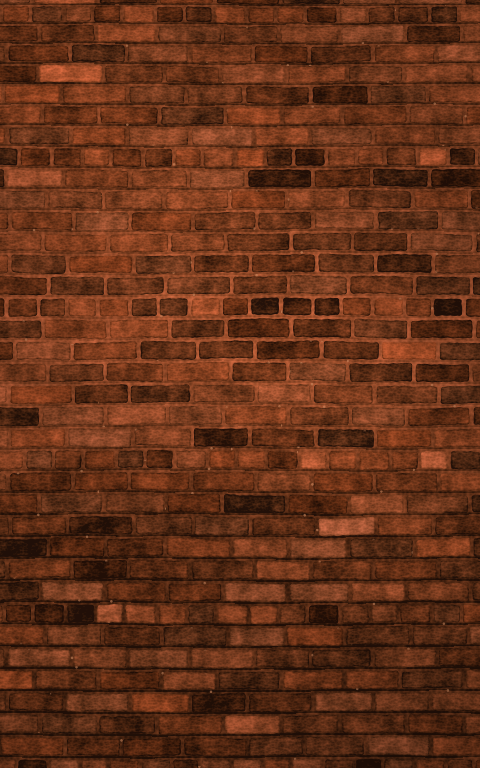
This texture is drawn by a Shadertoy shader. Its source:

```glsl
const float ROWS = 35.8;         // courses down the canvas
const float STRETCHERS = 7.87;   // long bricks across the canvas
const float HEADER_EVERY = 7.0;  // every seventh course shows brick ends

float hash(vec2 p) {
    vec3 q = fract(vec3(p.xyx) * 0.1031);
    q += dot(q, q.yzx + 33.33);
    return fract((q.x + q.y) * q.z);
}

// Cellular noise: distance to the nearest scattered point
float cellular(vec2 p) {
    vec2 base = floor(p);
    float nearest = 2.0;
    for (int y = -1; y <= 1; y++)
    for (int x = -1; x <= 1; x++) {
        vec2 cell = base + vec2(x, y);
        vec2 point = cell + vec2(hash(cell + 17.0), hash(cell + 71.0));
        nearest = min(nearest, length(p - point));
    }
    return nearest;
}

// Layered sines: slow, smooth blotches in about -1..1
float blotches(vec2 p) {
    float sum = 0.0, amp = 0.5;
    for (int i = 0; i < 4; i++) {
        sum += amp * sin(p.x + 1.7 * sin(p.y)) * cos(p.y - 0.8 * sin(p.x));
        p = mat2(1.5, 1.1, -1.1, 1.5) * p + 2.3;
        amp *= 0.6;
    }
    return sum;
}

float roundedBox(vec2 p, vec2 halfSize, float radius) {
    vec2 q = abs(p) - halfSize + radius;
    return length(max(q, 0.0)) + min(max(q.x, q.y), 0.0) - radius;
}

// Burnt brown through rust to pale orange
vec3 clayRamp(float tone) {
    float t = clamp(tone, 0.0, 1.15);
    return mix(vec3(0.13, 0.06, 0.03), vec3(0.75, 0.38, 0.235), vec3(t, t, pow(t, 1.3)));
}

// Course coordinate: courses are a little tighter near the top
float courseAt(float x, float depth) {
    float bulge = 0.53 * sin(3.14159 * pow(depth, 0.6));
    float sag = 0.03 * sin(x * 7.0 + depth * 9.0) + 0.015 * sin(x * 31.0 + depth * 40.0);
    return ROWS * depth - 0.33 + bulge + sag;
}

// Joint offset of a course, in stretchers
float bondPhase(float row) {
    return 0.1 + 0.55 * mod(row, 2.0) + 0.1 * sin((row - 5.0) * 0.13)
         + 0.1 * (hash(vec2(row + 40.0, 5.0)) - 0.5);
}

float brickTone(vec2 id, vec2 local, vec2 p, float header, float depth) {
    float seed = hash(id + 90.0);
    float tone = 0.5 + 0.36 * (hash(id + 130.0) - 0.5);
    tone -= 0.24 * step(1.0 - mix(0.15, 0.3, header), seed);
    tone += 0.2 * step(seed, 0.1);
    tone -= 0.06 * smoothstep(0.55, 0.95, depth);
    // Vertical firing bands and mottled clay
    tone += 0.1 * sin(local.x * 4.6 + seed * 40.0) * sin(local.x * 2.1 + seed * 17.0);
    tone += 0.2 * blotches(p * vec2(1.6, 2.4) + seed * 30.0);
    // Fine drag marks and grit
    tone += 0.25 * (cellular(p * vec2(3.5, 8.0)) - 0.42);
    return tone + 0.2 * (cellular(p * vec2(8.0, 10.0) + 50.0) - 0.45);
}

float mortarTone(vec2 p, float localY, float depth) {
    float glow = exp(-pow((depth - 0.43) / 0.18, 2.0));
    float edgeTone = mix(0.5, 0.31, smoothstep(0.35, 0.75, depth));
    float tone = mix(edgeTone, 0.76, glow) + 0.2 * blotches(p * 0.9);
    tone += 0.32 * (cellular(p * 5.0 + 9.0) - 0.45);
    return tone - mix(0.3, 0.12, glow) * smoothstep(0.37, 0.45, localY);
}

void mainImage(out vec4 fragColor, in vec2 fragCoord) {
    vec2 uv = fragCoord / iResolution.xy;
    float depth = 1.0 - uv.y;
    float aa = ROWS / iResolution.y;

    // Course, then brick within the course
    float course = courseAt(uv.x, depth);
    float row = floor(course);
    float header = 1.0 - step(0.5, mod(row, HEADER_EVERY));
    float count = STRETCHERS * (1.0 + header);
    float along = uv.x * count - bondPhase(row);
    along += 0.05 * sin(along * 2.1 + row * 4.7);
    vec2 id = vec2(floor(along), row);

    // All lengths below are in course heights
    float brickLength = ROWS * iResolution.x / iResolution.y / count;
    vec2 local = (vec2(along, course) - id - 0.5) * vec2(brickLength, 1.0);
    vec2 p = vec2(uv.x * STRETCHERS * 2.84, course);

    // Worn outline of the brick
    vec2 halfSize = vec2(brickLength * 0.5 - 0.085, 0.42 - 0.035 * hash(id + 210.0));
    float tilt = 0.035 * (hash(id + 170.0) - 0.5);
    float edge = roundedBox(local + vec2(0.0, tilt * local.x), halfSize, 0.12);
    edge += 0.05 * (cellular(p * 3.2 + 30.0) - 0.45) + 0.02 * blotches(p * 2.0);
    float brick = 1.0 - smoothstep(-aa * 0.6, aa * 0.6, edge);

    // Clay with a dark rim, deepest along the lower and side edges
    float clay = brickTone(id, local, p, header, depth);
    float rim = smoothstep(-0.1, 0.0, edge);
    clay -= rim * mix(0.16, 0.28, smoothstep(-0.3, 0.2, local.y));
    float hue = hash(id + 250.0) - 0.5;
    vec3 clayColor = clayRamp(clay) * vec3(1.0, 0.98 + 0.12 * hue, 0.95 + 0.3 * hue);
    vec3 mortarColor = clayRamp(mortarTone(p, local.y, depth));
    vec3 color = mix(mortarColor, clayColor, brick);

    // Sparse pale lime crumbs
    float crumb = smoothstep(0.11, 0.04, cellular(p * 1.3 + 80.0));
    crumb *= step(0.8, hash(floor(p * 1.3) + 300.0)) * smoothstep(-0.12, 0.05, edge);
    color = mix(color, vec3(0.72, 0.47, 0.32), 0.7 * crumb);

    // Uneven light: dim corners and a soft drift
    vec2 centered = uv - vec2(0.46, 0.6);
    float light = 1.06 - 0.4 * dot(centered, centered) + 0.04 * sin(uv.x * 6.0 + uv.y * 8.0);
    fragColor = vec4(clamp(color * light, 0.0, 1.0), 1.0);
}
```
